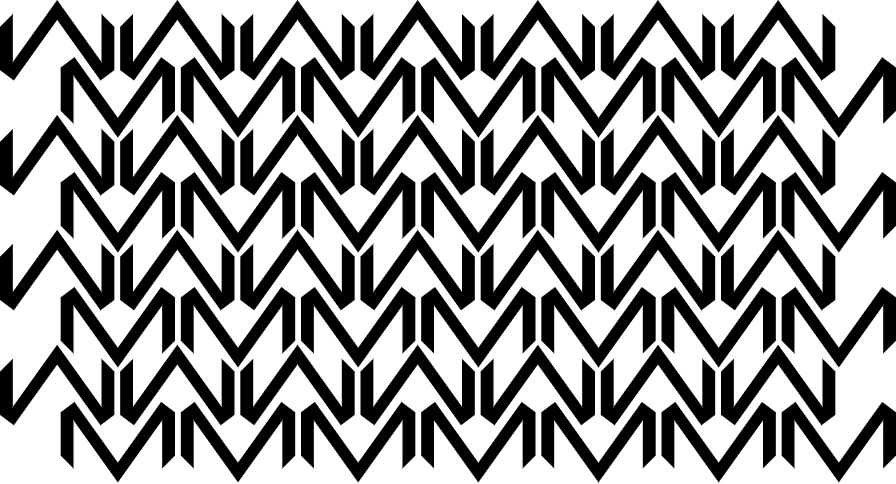
Write a Shadertoy shader that draws this pattern.

```glsl
// Interlocking rows of black zigzag W and M strokes on white.

// The canvas is 768 units wide, with y pointing down from the top edge.
const float CANVAS_WIDTH = 768.0;
const vec2 REPEATS = vec2(7.0, 4.0);
const vec2 PITCH = vec2(103.0, 98.5);
const vec2 GLYPH_SIZE = vec2(98.0, 69.0);
const vec2 M_OFFSET = vec2(52.0, 49.0);
const float BAR_WIDTH = 11.0;
const float ROOF_SLOPE = 1.4;
const float ROOF_DEPTH = 17.0;
const float BAR_TOP = 12.0;
const float BEVEL_SLOPE = 0.75;
const vec3 INK = vec3(0.0);
const vec3 PAPER = vec3(1.0);

// Signed distance to the line y = height + slope * x, positive below it.
float belowLine(vec2 p, float height, float slope) {
    return (p.y - height - slope * p.x) / sqrt(1.0 + slope * slope);
}

// Position relative to the centre of the nearest glyph in a finite grid.
vec2 glyphLocal(vec2 p, vec2 pitch, vec2 repeats, vec2 size) {
    vec2 q = p - 0.5 * size;
    vec2 cell = clamp(round(q / pitch), vec2(0.0), repeats - 1.0);
    return q - cell * pitch;
}

// Mirrored W stroke: a peaked roof joined to two upright bars.
float zigzagDistance(vec2 local, vec2 size, float barWidth) {
    vec2 p = vec2(abs(local.x), local.y + 0.5 * size.y);
    float outer = 0.5 * size.x;
    float inner = outer - barWidth;

    // Shared lower bevel through the bottom corner
    float corner = (size.y - ROOF_DEPTH) / ROOF_SLOPE;
    float bevel = belowLine(p, size.y + BEVEL_SLOPE * corner, -BEVEL_SLOPE);

    // Sloping roof band
    float roof = max(-belowLine(p, 0.0, ROOF_SLOPE),
                     belowLine(p, ROOF_DEPTH, ROOF_SLOPE));

    // Upright bar with a slanted upper end
    float bar = max(inner - p.x, p.x - outer);
    bar = max(bar, -belowLine(p, BAR_TOP - inner, 1.0));

    return max(min(roof, bar), bevel);
}

void mainImage(out vec4 fragColor, in vec2 fragCoord) {
    float pixel = CANVAS_WIDTH / iResolution.x;
    vec2 p = vec2(fragCoord.x, iResolution.y - fragCoord.y) * pixel;

    // Upright rows, and inverted rows shifted by half a repeat
    vec2 wLocal = glyphLocal(p, PITCH, REPEATS, GLYPH_SIZE);
    vec2 mLocal = glyphLocal(p - M_OFFSET, PITCH, REPEATS, GLYPH_SIZE);
    mLocal.y = -mLocal.y;

    float d = min(zigzagDistance(wLocal, GLYPH_SIZE, BAR_WIDTH),
                  zigzagDistance(mLocal, GLYPH_SIZE, BAR_WIDTH));
    float coverage = clamp(0.5 - d / pixel, 0.0, 1.0);
    fragColor = vec4(mix(PAPER, INK, coverage), 1.0);
}
```
